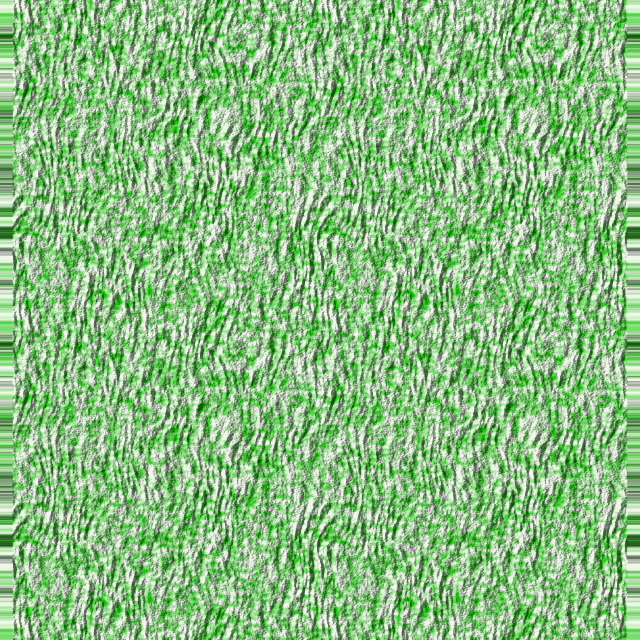
Give the GLSL for this texture, as a WebGL 1 fragment shader.

```glsl
precision highp float;

uniform vec2 u_resolution;

const float TILE = 0.481;               // size of one repeat
const float MARGIN = 0.019;             // width of the smeared side strips
const vec3 GREEN = vec3(0.07, 0.71, 0.01);
const vec3 PALE = vec3(0.86, 0.89, 0.84);
const vec2 LIGHT = vec2(-0.95, 0.31);   // direction towards the light
const float RELIEF = 0.036;             // slope to shading
const float STEP = 0.0020;              // half width of the slope sample
const float SHADOW = 0.45;
const float HIGHLIGHT = 1.09;
const float WARP = 0.042;               // bending of the ridges
const float PALE_SHARE = 0.67;
const float TINT_CONTRAST = 1.35;

float hash(vec2 p) {
  vec3 a = fract(vec3(p.xyx) * vec3(0.1031, 0.1030, 0.0973));
  a += dot(a, a.yzx + 33.33);
  return fract((a.x + a.y) * a.z);
}

// Unit gradient of a lattice corner, wrapped on a leaning lattice
vec2 gradient(vec2 cell, vec2 freq, float lean) {
  float row = floor((cell.y + 0.5) / freq.y);
  cell = vec2(floor(mod(cell.x + lean * row + 0.5, freq.x)), cell.y - row * freq.y);
  float angle = 6.28319 * hash(cell + freq.yx * 1.7);
  return vec2(cos(angle), sin(angle));
}

// Gradient noise that repeats over the unit square; lean tilts it right
float noise(vec2 q, vec2 freq, float lean) {
  vec2 p = vec2(q.x * freq.x - lean * q.y, q.y * freq.y);
  vec2 i = floor(p);
  vec2 f = p - i;
  vec2 w = f * f * f * (f * (f * 6.0 - 15.0) + 10.0);
  vec2 e = vec2(1.0, 0.0);
  float a = dot(gradient(i, freq, lean), f);
  float b = dot(gradient(i + e.xy, freq, lean), f - e.xy);
  float c = dot(gradient(i + e.yx, freq, lean), f - e.yx);
  float d = dot(gradient(i + e.xx, freq, lean), f - e.xx);
  return mix(mix(a, b, w.x), mix(c, d, w.x), w.y);
}

// Upright ripples, broad swells and fine grit
float height(vec2 q, float rippling) {
  vec2 bent = q + vec2(WARP * noise(q, vec2(6.0, 6.0), 0.0), 0.0);
  float ripples = 0.8 * noise(bent, vec2(42.0, 16.0), 3.0)
                + 0.42 * noise(bent, vec2(70.0, 34.0), 4.0);
  float swells = 0.6 * noise(q, vec2(13.0, 12.0), 1.0);
  float grit = 0.17 * noise(q, vec2(98.0, 88.0), 6.0)
             + 0.15 * noise(q, vec2(160.0, 190.0), 0.0);
  return rippling * ripples + swells + grit;
}

// Blotches of green with short crosswise streaks
float tint(vec2 q) {
  return 0.18 * noise(q, vec2(8.0, 9.0), 0.0)
       + 0.48 * noise(q, vec2(26.0, 29.0), 2.0)
       + 0.6 * noise(q, vec2(48.0, 74.0), 0.0);
}

void main() {
  // Side strips repeat the outermost column
  vec2 p = gl_FragCoord.xy / u_resolution;
  p.x = clamp(p.x, MARGIN, 1.0 - MARGIN);
  vec2 q = (p - MARGIN) / TILE;

  // Relief lit from the left and a little above
  float rippling = clamp(0.92 + 0.9 * noise(q, vec2(6.0, 5.0), 1.0), 0.4, 1.2);
  float front = height(q + LIGHT * STEP, rippling);
  float back = height(q - LIGHT * STEP, rippling);
  float slope = RELIEF * (back - front) / (2.0 * STEP);
  float shade = mix(SHADOW, HIGHLIGHT, smoothstep(-2.5, 1.2, slope));

  // Hollows are greener, lit faces paler
  float level = 0.5 * (front + back);
  float pale = PALE_SHARE + TINT_CONTRAST * (tint(q) + 0.3 * level) + 0.06 * slope;
  vec3 color = mix(GREEN, PALE, clamp(pale, 0.0, 1.0)) * shade;
  gl_FragColor = vec4(color, 1.0);
}
```
